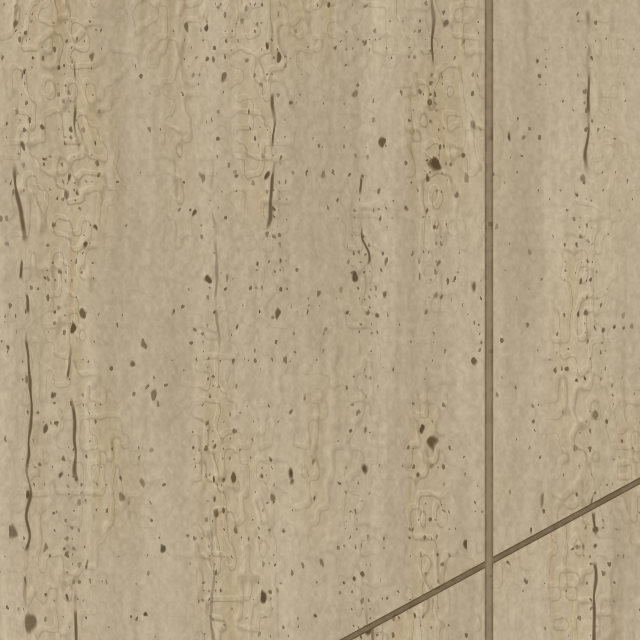
A Shadertoy shader for this texture:

```glsl
// Vein-cut travertine: warm beige stone with vertical grain, broken cracks
// and scattered pits, cut by an upright joint and a slanted joint.
// Stretched value noise makes the grain; jittered cells place the pits.

const vec3 STONE_LIGHT = vec3(0.76, 0.70, 0.59);
const vec3 PIT_DARK = vec3(0.27, 0.22, 0.14);
const vec3 OCHRE_TINT = vec3(0.00, -0.015, -0.035);
const vec3 JOINT_FILL = vec3(0.56, 0.50, 0.40);
const vec3 JOINT_SHADE = vec3(0.36, 0.30, 0.21);

const float UPRIGHT_X = 0.764;       // centre of the upright joint
const float UPRIGHT_HALF = 0.0065;
const float SLANT_X = 0.540;         // where the slanted joint meets the base
const float SLANT_SLOPE = 0.541;
const float SLANT_HALF = 0.0048;

const float BASE_TONE = 0.10;
const float CRACK_WIDTH = 0.0021;
const float BAND_WIDTH = 0.030;
const float BANDS[7] = float[7](0.035, 0.115, 0.335, 0.42, 0.57, 0.68, 0.92);

float hash(vec2 p) {
    return fract(sin(dot(p, vec2(127.1, 311.7))) * 43758.5453);
}

float noise(vec2 p) {
    vec2 i = floor(p), f = fract(p);
    f = f * f * (3.0 - 2.0 * f);
    return mix(mix(hash(i), hash(i + vec2(1, 0)), f.x),
               mix(hash(i + vec2(0, 1)), hash(i + vec2(1, 1)), f.x), f.y);
}

// Jittered upright pits, one per cell; chance sets how many cells hold one
float pits(vec2 p, vec2 cells, float chance, float seed) {
    vec2 q = p * cells;
    q += 0.32 * (vec2(noise(q * 2.3 + seed), noise(q * 2.3 + seed + 31.0)) - 0.5);
    vec2 id = floor(q) + seed;
    vec2 centre = 0.36 + 0.28 * vec2(hash(id + 3.1), hash(id + 7.7));
    float radius = mix(0.12, 0.32, pow(hash(id + 5.3), 2.0));
    float d = length(fract(q) - centre) - radius;
    float depth = mix(0.45, 1.0, hash(id + 9.2));
    return depth * step(hash(id), chance) * (1.0 - smoothstep(-0.10, 0.09, d));
}

// Wavy relief: thin dark furrows with light rims
float furrows(vec2 p) {
    float n = noise(p) - 0.5;
    float m = noise(p + vec2(0.45, -0.35)) - 0.5;
    return smoothstep(0.10, 0.0, abs(n)) - 0.55 * smoothstep(0.10, 0.0, abs(m));
}

// Darkness of the stone (x) and its ochre staining (y)
vec2 stone(vec2 uv, float seed) {
    vec2 p = uv;
    p.x += 0.012 * (noise(vec2(uv.x * 9.0, uv.y * 7.0) + seed) - 0.5);
    p.x += 0.005 * (noise(vec2(uv.x * 30.0, uv.y * 32.0) + seed) - 0.5);

    // Pitted bands, each with a wandering broken crack
    float density = 0.0, cracks = 0.0;
    for (int i = 0; i < 7; i++) {
        float k = float(i) * 13.7 + seed;
        float dx = p.x - BANDS[i];
        float patchy = smoothstep(0.2, 0.7, noise(vec2(k, uv.y * 5.0)));
        density += exp(-dx * dx / (BAND_WIDTH * BAND_WIDTH)) * (0.35 + 0.65 * patchy);
        float wander = 0.022 * (noise(vec2(k + 4.0, uv.y * 5.0)) - 0.5)
                     + 0.008 * (noise(vec2(k + 8.0, uv.y * 30.0)) - 0.5);
        float broken = smoothstep(0.42, 0.65, noise(vec2(k + 2.0, uv.y * 6.0)))
                     * smoothstep(0.25, 0.6, noise(vec2(k + 6.0, uv.y * 38.0)));
        float width = CRACK_WIDTH * (0.5 + noise(vec2(k + 1.0, uv.y * 45.0)));
        cracks += broken * (1.0 - smoothstep(0.3 * width, 1.7 * width, abs(dx - wander)));
    }
    density = min(density, 1.0);

    // Long streaks, fine grain and patches of furrows
    float broad = noise(p * vec2(22.0, 1.6) + seed) - 0.5;
    float streak = noise(p * vec2(95.0, 5.0) + seed) - 0.5;
    float grain = noise(p * vec2(190.0, 110.0) + seed) - 0.5;
    float fine = noise(p * vec2(330.0, 240.0) + seed) - 0.5;
    float rough = smoothstep(0.35, 0.75, noise(p * vec2(18.0, 4.0) + seed + 50.0));
    float tone = BASE_TONE + 0.10 * broad + 0.09 * streak + 0.10 * grain + 0.06 * fine;
    tone += (0.03 + 0.10 * rough + 0.06 * density) * furrows(p * vec2(75.0, 42.0) + seed);

    // Pits in three sizes
    float holes = 0.65 * pits(p, vec2(110.0, 72.0), 0.05 + 0.25 * density, seed + 11.0);
    holes = max(holes, 0.85 * pits(p, vec2(64.0, 38.0), 0.02 + 0.16 * density, seed + 23.0));
    holes = max(holes, pits(p, vec2(36.0, 21.0), 0.004 + 0.06 * density, seed + 37.0));
    tone = mix(tone, 0.95, max(holes, 0.72 * min(cracks, 1.0)));
    return vec2(tone, rough * (0.5 + streak));
}

// Filled groove with shaded edges; d is the distance from its centre line
vec3 groove(vec3 base, float d, float halfWidth, float shade, float wear, float px) {
    float inside = 1.0 - smoothstep(halfWidth - px, halfWidth + px, abs(d));
    float edge = smoothstep(0.35, 0.95, abs(d) / halfWidth);
    vec3 fill = mix(JOINT_FILL, JOINT_SHADE, clamp(shade + 0.55 * edge + wear, 0.0, 1.0));
    return mix(base, fill, inside);
}

void mainImage(out vec4 fragColor, in vec2 fragCoord) {
    vec2 uv = fragCoord / iResolution.xy;
    float px = 0.7 / min(iResolution.x, iResolution.y);
    float upright = uv.x - UPRIGHT_X;
    float slant = (uv.y - SLANT_SLOPE * (uv.x - SLANT_X)) / sqrt(1.0 + SLANT_SLOPE * SLANT_SLOPE);

    // Each slab between the joints has its own grain
    float seed = 17.0 * step(0.0, upright) + 41.0 * step(slant, 0.0);
    vec2 s = stone(uv, seed);
    vec3 color = mix(STONE_LIGHT, PIT_DARK, clamp(s.x, -0.06, 1.0)) + OCHRE_TINT * s.y;

    float wear = 0.3 * (noise(uv * 120.0) - 0.5) + 0.5 * smoothstep(0.82, 0.95, noise(uv * 60.0));
    color = groove(color, slant, SLANT_HALF, 0.45, wear, px);
    color = groove(color, upright, UPRIGHT_HALF, 0.0, wear, px);
    fragColor = vec4(color, 1.0);
}
```
